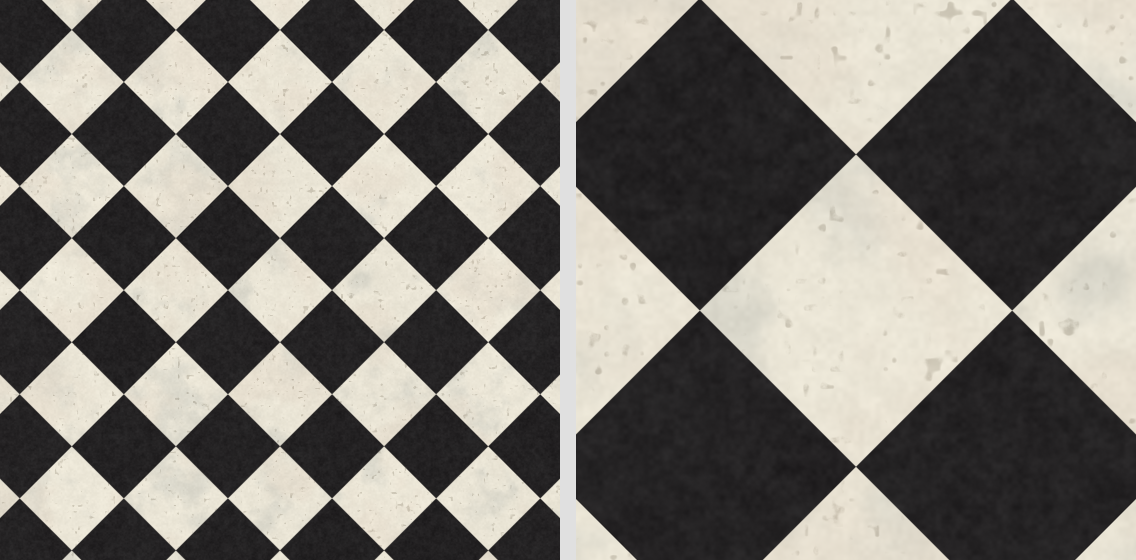
Left: the whole. Right: its middle third, enlarged.
Write a WebGL 2 fragment shader that draws this pattern.

```glsl
#version 300 es
precision highp float;

uniform vec2 u_resolution;
out vec4 fragColor;

// Integer hash of a lattice point, 0 to 1
float hash(vec2 cell) {
    uvec2 q = uvec2(ivec2(cell)) * uvec2(1597u, 3812u) + 7919u;
    uint n = (q.x ^ (q.y << 7)) * 74779u;
    n = (n ^ (n >> 15)) * 29341u + q.y * 9277u;
    n = (n ^ (n >> 13)) * 60493u;
    n ^= n >> 16;
    return float(n & 65535u) / 65535.0;
}

float valueNoise(vec2 p) {
    vec2 i = floor(p);
    vec2 f = p - i;
    f = f * f * (3.0 - 2.0 * f);
    float low = mix(hash(i), hash(i + vec2(1, 0)), f.x);
    float high = mix(hash(i + vec2(0, 1)), hash(i + vec2(1, 1)), f.x);
    return mix(low, high, f.y);
}

float fbm(vec2 p) {
    float sum = 0.0;
    float amplitude = 0.5;
    for (int i = 0; i < 5; i++) {
        sum += amplitude * valueNoise(p);
        p = mat2(1.6, 1.2, -1.2, 1.6) * p + 17.3;
        amplitude *= 0.55;
    }
    return sum / 1.055;
}

// Cream stone with grey clouds, warm stains and small pits
vec3 creamTile(vec2 p, float tone) {
    float cloud = fbm(p * 17.0);
    float stain = fbm(p * 11.0 + 53.0);
    float mottle = fbm(p * 75.0 + 91.0);
    float grain = valueNoise(p * 310.0) - 0.5;
    vec3 color = mix(vec3(0.922, 0.902, 0.842), vec3(0.835, 0.828, 0.782),
                     0.75 * smoothstep(0.46, 0.76, cloud));
    color = mix(color, vec3(0.900, 0.862, 0.800), 0.55 * smoothstep(0.45, 0.70, stain));
    float pits = smoothstep(0.72, 0.92, valueNoise(p * 190.0 + 31.0))
               * smoothstep(0.48, 0.68, mottle);
    color -= pits * vec3(0.13, 0.135, 0.14);
    return color + (mottle - 0.5) * 0.055 + grain * 0.025 + (tone - 0.5) * 0.014;
}

// Charcoal stone with fine fibrous grain
vec3 charcoalTile(vec2 p, float tone) {
    float cloud = fbm(p * 24.0) - 0.5;
    float mottle = fbm(p * 120.0 + 37.0) - 0.5;
    float grain = valueNoise(p * 330.0 + 11.0) - 0.5;
    vec3 color = vec3(0.139, 0.132, 0.136);
    color += cloud * vec3(0.020, 0.025, 0.022);
    return color + mottle * 0.065 + grain * 0.028 + (tone - 0.5) * 0.010;
}

void main() {
    vec2 uv = gl_FragCoord.xy / u_resolution.y;
    float period = 0.1859;

    // Diamond grid: positive inside cream tiles, negative inside charcoal
    vec2 p = (uv - vec2(0.5, 0.4818)) / period;
    vec2 local = abs(p - round(p));
    float edge = 0.5 - local.x - local.y;
    float softness = 1.1 / (period * u_resolution.y);
    float cream = smoothstep(-softness, softness, edge);

    // Each tile gets its own piece of stone
    vec2 tile = floor(vec2(p.x + p.y, p.x - p.y) + 0.5);
    float tone = hash(tile + 40.0);
    vec2 stone = uv + 5.0 * vec2(hash(tile + 80.0), hash(tile + 130.0));

    vec3 color = mix(charcoalTile(stone, tone), creamTile(stone, tone), cream);
    fragColor = vec4(color, 1.0);
}
```
